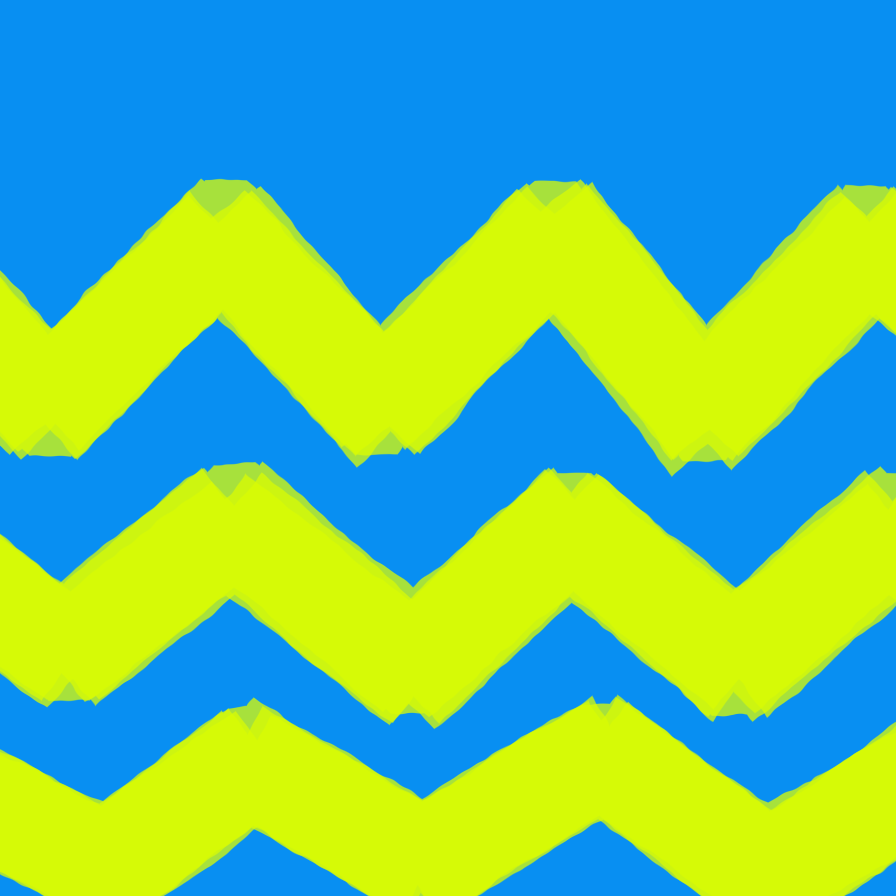
A WebGL 1 fragment shader for this pattern:

```glsl
precision highp float;

uniform vec2 u_resolution;

// Random pair in -1..1
vec2 hash2(vec2 cell) {
  vec2 q = vec2(dot(cell, vec2(127.1, 311.7)), dot(cell, vec2(269.5, 183.3)));
  return 2.0 * fract(sin(q) * 43758.55) - 1.0;
}

float gradientNoise(vec2 p) {
  vec2 cell = floor(p);
  vec2 f = fract(p);
  vec2 w = f * f * (3.0 - 2.0 * f);
  float bottom = mix(dot(hash2(cell), f),
                     dot(hash2(cell + vec2(1.0, 0.0)), f - vec2(1.0, 0.0)), w.x);
  float top = mix(dot(hash2(cell + vec2(0.0, 1.0)), f - vec2(0.0, 1.0)),
                  dot(hash2(cell + 1.0), f - 1.0), w.x);
  return mix(bottom, top, w.y);
}

// Zigzag corner: bands flatten and crowd together toward the bottom
vec2 zigzagCorner(float index, float band, float layer) {
  float turn = 1.0 - 2.0 * mod(abs(index), 2.0);
  vec2 corner = vec2(0.06 + 0.024 * band + 0.185 * index,
                     0.357 + band * (0.329 - 0.026 * band) + turn * (0.098 - 0.021 * band));
  corner += vec2(0.015, 0.009) * hash2(vec2(index + 5.0, band + 3.0));
  return corner + 0.009 * hash2(vec2(index + 19.0, band * 3.0 + layer + 31.0));
}

// Flat-ended bar from a to b, extended past both ends
float barDistance(vec2 p, vec2 a, vec2 b, float halfWidth, float overshoot) {
  vec2 axis = normalize(b - a);
  vec2 m = p - 0.5 * (a + b);
  vec2 local = abs(vec2(dot(m, axis), axis.x * m.y - axis.y * m.x));
  local -= vec2(0.5 * length(b - a) + overshoot, halfWidth);
  return max(local.x, local.y);
}

float octagonDistance(vec2 p, float radius) {
  p = abs(p);
  return max(max(p.x, p.y), 0.7071 * (p.x + p.y)) - radius;
}

float zigzagDistance(vec2 p, float band, float layer) {
  float d = 1.0;
  vec2 start = zigzagCorner(-2.0, band, layer);
  for (int i = -1; i <= 6; i++) {
    float index = float(i);
    vec2 end = zigzagCorner(index, band, layer);
    vec2 vary = hash2(vec2(index + 43.0, band * 3.0 + layer + 7.0));
    d = min(d, barDistance(p, start, end, 0.061 + 0.002 * vary.x, 0.019 + 0.011 * vary.y));
    // Only the first coat fills the notches between bars
    if (layer < 0.5) d = min(d, octagonDistance(p - end, 0.056));
    start = end;
  }
  return d;
}

void main() {
  vec2 p = gl_FragCoord.xy / u_resolution;
  p.y = 1.0 - p.y;
  float edge = 0.8 / min(u_resolution.x, u_resolution.y);
  vec3 color = vec3(0.03, 0.56, 0.95);

  // Three translucent coats on each of three bands
  for (int b = 0; b < 3; b++) {
    for (int l = 0; l < 3; l++) {
      float band = float(b);
      float layer = float(l);
      vec2 seed = vec2(17.0 * layer + 3.0, 29.0 * band + 5.0);
      float ragged = 0.007 * gradientNoise(p * 16.0 + seed)
                   + 0.003 * gradientNoise(p * 60.0 + seed);
      float d = zigzagDistance(p, band, layer) + ragged;
      color = mix(color, vec3(0.85, 0.985, 0.01), 0.76 * (1.0 - smoothstep(-edge, edge, d)));
    }
  }
  gl_FragColor = vec4(color, 1.0);
}
```
